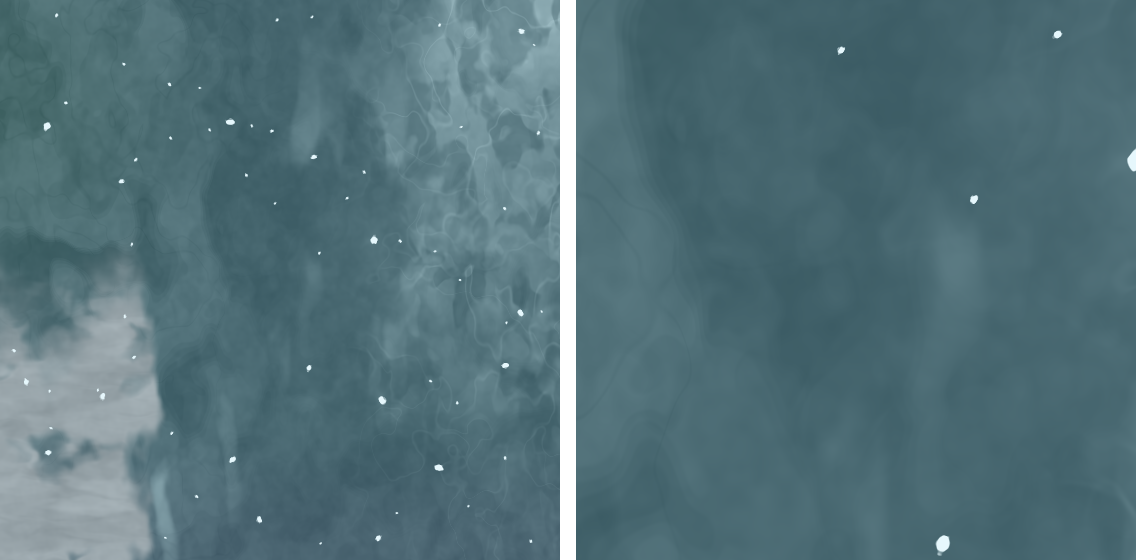
Left: the whole. Right: its middle third, enlarged.
Give the GLSL for this texture, as a Shadertoy shader.

```glsl
// Murky teal water seen from above: faint layered plates, a net of light on the
// right, a pale cloud reflection at the lower left and scattered white flecks.
// Domain-warped value noise shapes every layer; soft masks place the layers.

const vec3 DEEP_TEAL  = vec3(0.245, 0.370, 0.405);
const vec3 LIT_WATER  = vec3(0.600, 0.720, 0.750);
const vec3 ALGAE      = vec3(0.215, 0.355, 0.355);
const vec3 SLATE      = vec3(0.250, 0.345, 0.400);
const vec3 CLOUD_GREY = vec3(0.610, 0.655, 0.675);
const vec3 FLECK      = vec3(0.900, 0.970, 0.990);

float hash(vec2 p) {
    vec3 q = fract(p.xyx * 0.1031);
    q += dot(q, q.yzx + 33.33);
    return fract((q.x + q.y) * q.z);
}

float noise(vec2 p) {
    vec2 cell = floor(p), f = fract(p);
    f = f * f * f * (f * (f * 6.0 - 15.0) + 10.0);
    float low = mix(hash(cell), hash(cell + vec2(1, 0)), f.x);
    float high = mix(hash(cell + vec2(0, 1)), hash(cell + vec2(1, 1)), f.x);
    return mix(low, high, f.y);
}

float fbm(vec2 p, int octaves) {
    float sum = 0.0, total = 0.0, amp = 1.0;
    for (int i = 0; i < octaves; i++) {
        sum += amp * noise(p);
        total += amp;
        amp *= 0.5;
        p = mat2(1.6, 1.2, -1.2, 1.6) * p + 11.3;
    }
    return sum / total;
}

vec2 warp(vec2 p, float amount) {
    return p + amount * (vec2(fbm(p + 23.1, 3), fbm(p + 57.7, 3)) - 0.5);
}

// Overlapping flat sheets: noise cut into soft steps
float plates(vec2 p, float softness) {
    float n = fbm(warp(p, 2.6), 2), sum = 0.0;
    for (int i = 0; i < 4; i++) {
        float level = 0.35 + 0.1 * float(i);
        sum += smoothstep(level - softness, level + softness, n);
    }
    return sum / 4.0;
}

// Thin looping lines along a noise contour
float veins(vec2 p, float width) {
    return 1.0 - smoothstep(0.0, width, abs(fbm(warp(p, 2.0), 2) - 0.5));
}

// Soft round mask
float glow(vec2 p, vec2 centre, vec2 radius) {
    vec2 d = (p - centre) / radius;
    return exp(-dot(d, d));
}

// One slightly ragged fleck in some of the grid cells
float flecks(vec2 p, float cells, float chance, float radius, float pixel) {
    vec2 cell = floor(p * cells);
    float seed = cells * 7.0;
    vec2 jitter = vec2(hash(cell + seed), hash(cell + seed + 31.0));
    vec2 d = p - (cell + 0.2 + 0.6 * jitter) / cells;
    float angle = 6.2832 * hash(cell + seed + 73.0);
    d = mat2(cos(angle), sin(angle), -sin(angle), cos(angle)) * d * vec2(1.0, 1.4);
    float size = radius * mix(0.55, 1.0, hash(cell + seed + 91.0));
    float edge = length(d) - size * (0.75 + 0.5 * noise(d / size * 1.5 + cell * 5.0));
    float present = step(hash(cell + seed + 47.0), chance);
    return present * (1.0 - smoothstep(-pixel, pixel, edge));
}

void mainImage(out vec4 fragColor, in vec2 fragCoord) {
    vec2 p = fragCoord / iResolution.xy;
    float pixel = 1.0 / iResolution.y;
    float drift = fbm(p * vec2(9.0, 6.0) + 4.0, 4) - 0.5;

    // Faint sheets, strongest on the left
    float leftSide = 1.0 - smoothstep(0.28, 0.56, p.x + 0.2 * drift);
    float light = mix(0.09, 0.22, leftSide) * plates(p * vec2(9.0, 6.5) + 2.0, 0.022);
    light += 0.07 * plates(p * vec2(19.0, 14.0) + 40.0, 0.04);
    light -= 0.05 * leftSide * veins(p * vec2(11.0, 8.0) + 70.0, 0.035);

    // Net of light with dark oval holes on the right
    float rightSide = smoothstep(0.66, 0.80, p.x + 0.28 * drift);
    rightSide *= mix(0.30, 1.0, smoothstep(0.18, 0.48, p.y + 0.3 * drift));
    float holes = smoothstep(0.34, 0.52, fbm(warp(p * vec2(19.0, 13.0), 1.8), 2));
    float body = 0.5 * plates(p * vec2(11.0, 8.0) + 90.0, 0.04) + 0.5 * holes;
    float net = veins(p * vec2(13.0, 9.0) + 130.0, 0.07);
    light += rightSide * (0.01 + 0.37 * body + 0.15 * net);
    light += glow(p, vec2(1.0), vec2(0.28, 0.24)) * (0.08 + 0.34 * body);
    light += 0.08 * smoothstep(0.55, 0.75, p.x) * veins(p * vec2(12.0, 10.0) + 160.0, 0.04);

    // Upright wisps mid-canvas and along the lower rim of the cloud
    float wispArea = glow(p, vec2(0.61, 0.60), vec2(0.11, 0.25))
                   + glow(p, vec2(0.32, 0.15), vec2(0.11, 0.16));
    vec2 wispPoint = warp(p * vec2(20.0, 8.0) + 8.0, 0.9);
    light += 0.55 * min(wispArea, 1.0) * smoothstep(0.62, 0.88, noise(wispPoint));

    // Water colour with broad tints
    vec3 water = mix(DEEP_TEAL, ALGAE, glow(p, vec2(0.0, 0.82), vec2(0.30, 0.32)));
    water = mix(water, SLATE, 0.8 * (1.0 - smoothstep(0.0, 0.28, p.y)));
    vec3 color = mix(water, LIT_WATER, clamp(light, 0.0, 1.0));

    // Pale cloud, broken by dark gaps towards its top
    float cloudSide = 1.0 - smoothstep(0.22, 0.27, p.x + 0.24 * drift);
    float cloudTop = 1.0 - smoothstep(0.34, 0.58, p.y + 0.35 * drift);
    float gapNoise = fbm(warp(p * vec2(12.0, 15.0) + 200.0, 1.0), 3);
    float gaps = smoothstep(0.28, 0.58, gapNoise + 0.28 - 0.6 * p.y);
    float ripples = fbm(warp(p * vec2(10.0, 30.0) + 240.0, 1.5), 3) - 0.5;
    vec3 cloud = CLOUD_GREY + 0.14 * ripples;
    color = mix(color, cloud, 0.96 * cloudSide * cloudTop * mix(0.2, 1.0, gaps));

    // Fine mottling, then large and small flecks
    color += 0.025 * (fbm(p * 70.0, 2) - 0.5);
    float specks = flecks(p, 8.0, 0.22, 0.0085, pixel);
    specks = max(specks, flecks(p, 15.0, 0.20, 0.0036, pixel));
    color = mix(color, FLECK, specks);

    fragColor = vec4(color, 1.0);
}
```
